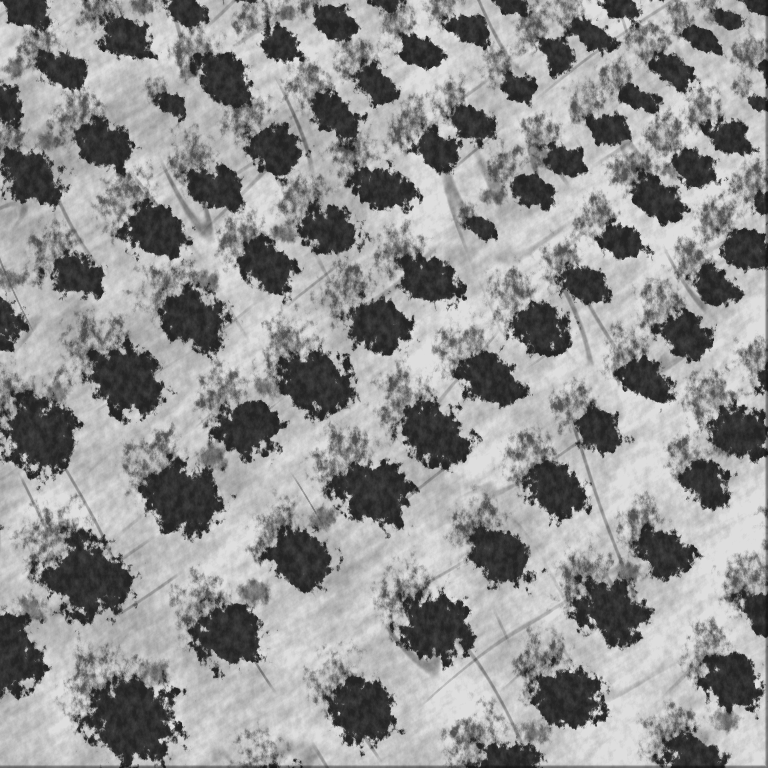
A three.js fragment shader for this texture:

```glsl
// Aerial view of an orchard on pale dry soil: dark ragged trees in receding rows.
// A perspective lattice places the trees; gradient noise frays their dark masses
// and grey crowns, and stretched noise lays the soil grain, tracks and cracks.
varying vec2 vUv;

vec2 hash2(vec2 c) {
  vec2 s = vec2(dot(c, vec2(127.1, 311.7)), dot(c, vec2(269.5, 183.3)));
  return fract(sin(s) * 43758.55);
}

float gradientDot(vec2 cell, vec2 f, vec2 corner) {
  float angle = 6.2832 * hash2(cell + corner).x;
  return dot(vec2(cos(angle), sin(angle)), f - corner);
}

float gradientNoise(vec2 p) {
  vec2 c = floor(p), f = fract(p);
  vec2 w = f * f * f * (f * (f * 6.0 - 15.0) + 10.0);
  float low = mix(gradientDot(c, f, vec2(0.0)), gradientDot(c, f, vec2(1.0, 0.0)), w.x);
  float high = mix(gradientDot(c, f, vec2(0.0, 1.0)), gradientDot(c, f, vec2(1.0)), w.x);
  return 1.4 * mix(low, high, w.y);
}

float fbm(vec2 p) {
  float sum = 0.0, amp = 0.5;
  for (int k = 0; k < 4; k++) {
    sum += amp * gradientNoise(p);
    p = vec2(1.6 * p.x - 1.2 * p.y, 1.2 * p.x + 1.6 * p.y) + 7.3;
    amp *= 0.55;
  }
  return sum;
}

// Lattice index (along row, across rows) to canvas; rows bend a little sideways
vec2 latticeToCanvas(vec2 q) {
  vec2 p = vec2(0.185, 0.0495) + q.x * vec2(0.1354, 0.1279) + q.y * vec2(-0.1927, 0.0938);
  return p / (1.0 + 0.07 * q.x) - vec2(0.0012, 0.0016) * q.y * q.y;
}

vec2 canvasToLattice(vec2 p) {
  vec2 s = vec2(0.1354, 0.1279) - 0.07 * p;
  vec2 o = p - vec2(0.185, 0.0495);
  float along = (0.0938 * o.x + 0.1927 * o.y) / (0.0938 * s.x + 0.1927 * s.y);
  return vec2(along, (s.x * along - o.x) / 0.1927);
}

// Broken thin line along the zero contour of stretched noise
float crack(vec2 p, vec2 dir, float seed) {
  vec2 r = vec2(dot(p, dir), dot(p, vec2(-dir.y, dir.x)));
  float line = abs(gradientNoise(r * vec2(2.5, 17.0) + seed));
  float gaps = smoothstep(0.12, 0.4, gradientNoise(r * vec2(7.0, 13.0) + seed * 2.0));
  return gaps * (1.0 - smoothstep(0.015, 0.065, line));
}

void main() {
  vec2 p = vUv;
  vec2 q = canvasToLattice(p);
  float rough = fbm(p * 34.0);
  float fine = fbm(p * vec2(105.0, 75.0) + 31.0);

  // Soil: broad mottling, slanted grain, pale lanes between rows
  vec2 slant = vec2(dot(p, vec2(0.85, 0.53)), dot(p, vec2(-0.53, 0.85)));
  float grain = fbm(slant * vec2(14.0, 62.0));
  float furrow = gradientNoise(q * vec2(1.3, 11.0));
  float soil = 0.735 + 0.07 * p.x + 0.2 * fbm(p * 8.0) + 0.13 * grain + 0.035 * furrow;
  soil += 0.12 * fine - 0.025 * cos(6.2832 * q.y);
  soil -= 0.24 * crack(p, vec2(0.45, -0.89), 3.7);
  soil -= 0.16 * crack(p, vec2(0.77, 0.64), 11.2);
  soil = min(soil, 0.87);

  // Trees: dark mass, grey crown at its upper left, and an occasional small bush
  float dark = 0.0, crown = 0.0, bush = 0.0;
  for (int i = -2; i <= 2; i++) {
    for (int j = -1; j <= 1; j++) {
      vec2 id = floor(q + 0.5) + vec2(float(i), float(j));
      vec2 h = hash2(id + 5.0), g = hash2(id + 91.0);
      float depth = max(1.0 + 0.07 * id.x, 0.7);
      float size = mix(0.84, 1.12, h.x) * (h.y > 0.96 ? 0.55 : 1.0);
      vec2 d = p - latticeToCanvas(id) - (g - 0.5) * 0.022 / depth;

      // Masses flatten and lean down to the right with distance
      vec2 e = vec2(dot(d, vec2(0.88, -0.47)), dot(d, vec2(0.47, 0.88)));
      e /= size * vec2(0.056 / depth, 0.053 / pow(depth, 1.75));
      float edge = length(e) + 0.75 * rough + 0.45 * fine;
      dark = max(dark, 1.0 - smoothstep(0.84, 1.08, edge));

      vec2 top = (d - vec2(-0.034, 0.035) * size) * depth / (size * vec2(0.044, 0.053));
      float veil = length(top) + 0.8 * rough + 0.6 * fine;
      crown = max(crown, 1.0 - smoothstep(0.45, 1.2, veil));

      vec2 b = (d - vec2(0.022 + 0.02 * g.x, 0.062) / depth) * depth / vec2(0.026, 0.019);
      float clump = length(b) + 0.9 * rough + 0.5 * fine;
      bush = max(bush, step(0.62, g.y) * (1.0 - smoothstep(0.4, 1.15, clump)));
    }
  }

  // Layers from the ground up
  float leaves = 0.47 + 0.65 * fine + 0.3 * rough;
  float tone = mix(soil, clamp(leaves, 0.24, 0.72), 0.85 * crown);
  tone = mix(tone, 0.34 + 0.3 * fine, 0.75 * bush);
  tone = mix(tone, clamp(0.19 + 0.13 * fine + 0.06 * rough, 0.14, 0.3), dark);

  // Thin shaded rim at the right and lower sides
  float rim = min(1.0 - p.x, p.y);
  tone *= mix(0.55, 1.0, smoothstep(0.001, 0.005, rim));
  gl_FragColor = vec4(vec3(tone), 1.0);
}
```
